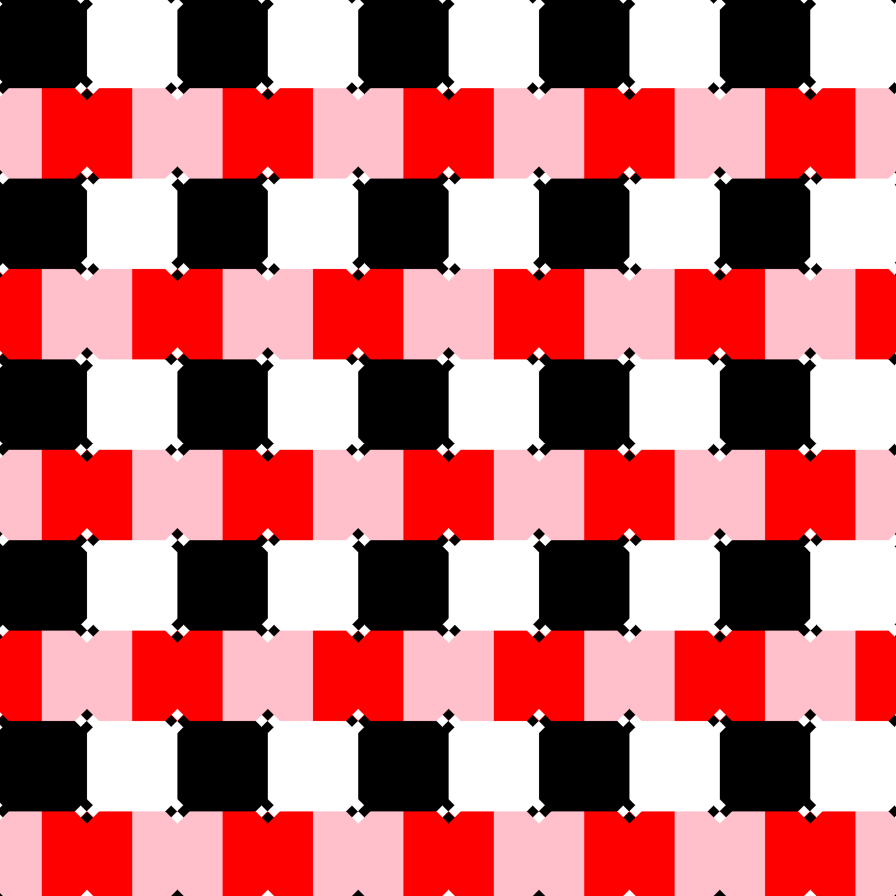
A Shadertoy shader for this pattern:

```glsl
// Alternating checker bands with small black and white diamond rosettes at the corners.

const float CELL = 0.1009;                // side of a square, in canvas heights
const vec2 CENTER = vec2(0.5007, 0.498);  // a corner shared by four squares
const float PETAL_OFFSET = 0.069;         // rosette sizes, in cells
const float PETAL_RADIUS = 0.065;

const vec3 BLACK = vec3(0.0);
const vec3 WHITE = vec3(1.0);
const vec3 PINK = vec3(1.0, 0.753, 0.796);
const vec3 RED = vec3(1.0, 0.0, 0.0);

// Coverage of a shape whose signed distance is positive inside
float coverage(float inside, float blur) {
    return smoothstep(-blur, blur, inside);
}

// Smooth square wave: 1 over odd unit intervals, 0 over even ones
float oddStripe(float x, float blur) {
    return coverage(0.5 - abs(mod(x - 0.5, 2.0) - 1.0), blur);
}

// Distance inside a diamond, measured across its sides
float diamond(vec2 p, float radius) {
    return (radius - abs(p.x) - abs(p.y)) * 0.7071;
}

// Bands of black and white squares between bands of red and pink ones
vec3 checkerBands(vec2 p, float blur) {
    vec3 plain = mix(WHITE, BLACK, oddStripe(p.x, blur));
    // Coloured bands sit half a cell aside and swap colours every other band
    float bandShift = floor((p.y - 0.5) * 0.5);
    vec3 coloured = mix(PINK, RED, oddStripe(p.x + 0.5 + bandShift, blur));
    return mix(plain, coloured, oddStripe(p.y, blur));
}

// Four petals around each corner: one opposite pair white, the other black
vec3 addRosettes(vec3 color, vec2 p, float blur) {
    vec2 corner = floor(p + 0.5);
    vec2 q = abs(p - corner);
    float verticalWhite = mod(corner.x + floor(corner.y * 0.5), 2.0);
    float sidePetal = diamond(q - vec2(PETAL_OFFSET, 0.0), PETAL_RADIUS);
    float uprightPetal = diamond(q - vec2(0.0, PETAL_OFFSET), PETAL_RADIUS);
    color = mix(color, mix(WHITE, BLACK, verticalWhite), coverage(sidePetal, blur));
    return mix(color, mix(BLACK, WHITE, verticalWhite), coverage(uprightPetal, blur));
}

void mainImage(out vec4 fragColor, in vec2 fragCoord) {
    vec2 p = (fragCoord / iResolution.y - CENTER) / CELL;
    float blur = 0.7 / (iResolution.y * CELL);
    vec3 color = checkerBands(p, blur);
    fragColor = vec4(addRosettes(color, p, blur), 1.0);
}
```
